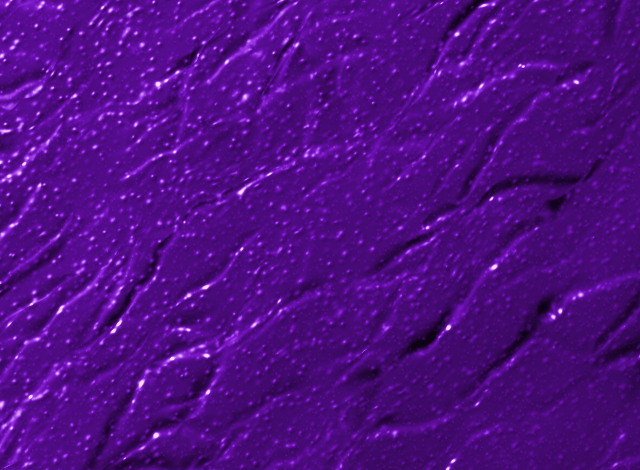
Write a Shadertoy shader that draws this texture.

```glsl
// Purple wrinkled leather lit from the upper left. Stretched, warped cellular
// noise gives diagonal creases with a shaded and a lit flank; jittered cells
// scatter glossy beads, and layered sines vary their strength over the hide.

#define GRAIN_ANGLE 0.70
#define BEAD_DENSITY 54.0
#define BEAD_GLOSS 1.05
#define RIDGE_GLOSS 0.80
#define CREASE_DEPTH 0.30
#define BASE_LIGHT 0.395
#define LIGHT_FALLOFF 0.17
#define MOTTLE 0.035
#define GRAIN_DEPTH 0.17
#define WARP 0.022
#define HIDE_TINT vec3(0.60, 0.085, 1.0)
#define GLOSS_TINT vec3(1.0, 0.86, 1.0)

vec2 hash2(vec2 p) {
    vec3 h = fract(p.xyx * vec3(0.1031, 0.1030, 0.0973));
    h += dot(h, h.yzx + 33.33);
    return fract((h.xx + h.yz) * h.zy);
}

// Smooth irregular variation, about -1 to 1
float waves(vec2 p) {
    float a = sin(p.x + 1.7 * sin(p.y * 0.8 + 0.6));
    float b = sin(p.y * 1.3 + 1.4 * sin(p.x * 1.1 + 2.0));
    return 0.5 * (a + b) + 0.25 * sin(2.3 * p.x - 1.9 * p.y);
}

// Scattered glossy bumps, each with a small shadow below its highlight
float beads(vec2 q) {
    vec2 cell = floor(q);
    float sum = 0.0;
    for (int j = -1; j <= 1; j++)
    for (int i = -1; i <= 1; i++) {
        vec2 id = cell + vec2(i, j);
        vec2 rnd = hash2(id + 71.0);
        vec2 d = q - id - 0.1 - 0.8 * hash2(id);
        float size = mix(0.15, 0.28, rnd.x);
        float power = rnd.y * sqrt(rnd.y);
        vec2 shade = d + vec2(0.0, 0.36);
        sum += power * exp(-dot(d, d) / (size * size));
        sum -= 0.22 * power * exp(-dot(shade, shade) / 0.08);
    }
    return sum;
}

// Cell border: x = signed distance (positive on the lit side), y = strength
vec2 crease(vec2 p, vec2 scale) {
    vec2 q = p * scale;
    vec2 cell = floor(q);
    vec2 near1 = vec2(0.0), near2 = vec2(0.0);
    float d1 = 100.0, d2 = 100.0, d3 = 100.0;
    for (int j = -2; j <= 2; j++)
    for (int i = -2; i <= 2; i++) {
        vec2 id = cell + vec2(i, j);
        vec2 site = id + hash2(id + 19.0);
        float d = dot(q - site, q - site);
        if (d < d1) {
            d3 = d2;
            d2 = d1; near2 = near1;
            d1 = d; near1 = site;
        } else if (d < d2) {
            d3 = d2;
            d2 = d; near2 = site;
        } else {
            d3 = min(d3, d);
        }
    }
    vec2 across = near1 - near2;
    float gap = max(length(across), 0.001);
    float facing = across.y / gap;
    float border = (d2 - d1) / (2.0 * gap * scale.y);
    float strength = smoothstep(0.1, 0.7, abs(facing));
    return vec2(border * sign(facing), strength * smoothstep(0.0, 0.08, d3 - d2));
}

float bell(float x, float width) {
    return exp(-x * x / (width * width));
}

void mainImage(out vec4 fragColor, in vec2 fragCoord) {
    vec2 p = fragCoord / iResolution.y;
    float c = cos(GRAIN_ANGLE), s = sin(GRAIN_ANGLE);
    vec2 q = vec2(c * p.x + s * p.y, c * p.y - s * p.x) + 3.0;

    // Broad illumination and wandering of the wrinkles
    float lit = clamp(0.65 - 0.5 * p.x + 0.4 * p.y, 0.0, 1.0);
    vec2 bend = vec2(waves(q * 8.0), waves(q.yx * 9.0 + 4.0));
    vec2 fine = vec2(waves(q * 37.0), waves(q.yx * 41.0 + 2.0));
    vec2 w = q + WARP * bend + 0.2 * WARP * fine;

    // Round beads, longer ones gathered in streaks, and a fine grain
    float streak = smoothstep(-0.1, 0.8, waves(w * vec2(7.0, 25.0)));
    float bead = beads((q + 0.1 * WARP * fine) * BEAD_DENSITY * vec2(0.75, 1.0));
    float chain = beads(w * BEAD_DENSITY * vec2(0.45, 1.0) + 23.0);
    float clumps = max(beads(w * BEAD_DENSITY * vec2(0.7, 0.9) + 40.0), 0.0);
    float grain = beads(p * BEAD_DENSITY * vec2(2.0, 1.6) + 9.0);

    // Long, middling and short creases, the short ones mostly on the lit side
    vec2 big = crease(w, vec2(1.9, 5.2));
    vec2 mid = crease(w + 13.0, vec2(2.5, 6.5));
    vec2 small = crease(w + 7.0, vec2(3.8, 12.0));
    float bigDark = smoothstep(-0.3, 0.7, waves(q * vec2(6.0, 9.0) + 1.0));
    float bigLit = smoothstep(-0.7, 0.4, waves(q * vec2(8.0, 10.0) + 5.0));
    float midMask = smoothstep(-0.3, 0.6, waves(q * vec2(7.0, 11.0) + 3.7));
    float smallMask = smoothstep(-0.4, 0.6, waves(q * vec2(9.0, 14.0) + 2.5));
    smallMask *= 0.15 + 0.85 * smoothstep(0.1, 0.6, lit);

    float shade = big.y * bigDark * bell(big.x - 0.009, 0.011);
    shade += 0.7 * mid.y * midMask * bell(mid.x - 0.009, 0.010);
    shade += 0.5 * small.y * smallMask * bell(small.x - 0.008, 0.008);
    float ridge = big.y * bigLit * bell(big.x + 0.006, 0.0055);
    ridge += mid.y * midMask * bell(mid.x + 0.006, 0.0052);
    ridge += 0.9 * small.y * smallMask * bell(small.x + 0.005, 0.0048);

    float light = BASE_LIGHT + LIGHT_FALLOFF * lit;
    light += MOTTLE * waves(w * vec2(6.0, 14.0) + 8.0) + GRAIN_DEPTH * (grain - 0.04);
    light += BEAD_GLOSS * bead * (0.18 + 0.6 * lit);
    light += BEAD_GLOSS * chain * streak * (0.08 + 0.9 * lit);
    light += RIDGE_GLOSS * ridge * (0.22 + 0.25 * lit + 1.7 * clumps);
    light = max(light - CREASE_DEPTH * shade * (0.85 + 0.5 * fine.x * fine.y), 0.08);

    // Deep violet hide, bleaching to pale pink in the highlights
    float gloss = smoothstep(0.65, 1.5, light);
    vec3 color = mix(HIDE_TINT * min(light, 0.85), GLOSS_TINT, gloss);
    fragColor = vec4(color, 1.0);
}
```
